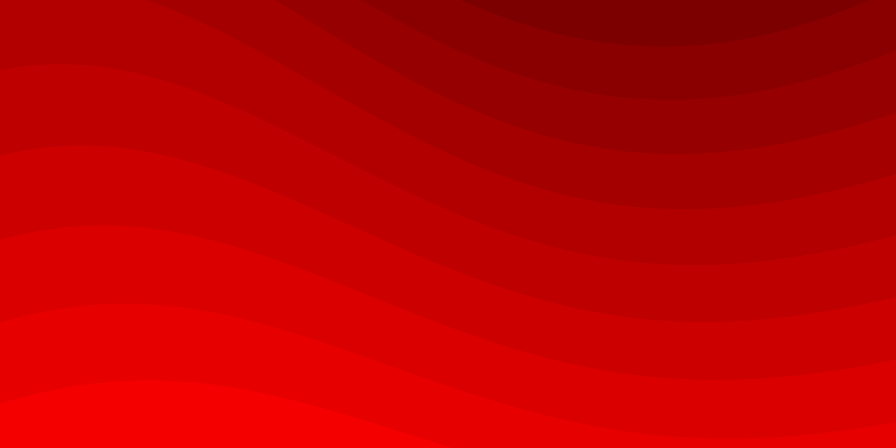
Give the GLSL for this background, as a WebGL 1 fragment shader.

```glsl
precision highp float;

uniform vec2 u_resolution;

const int EDGE_COUNT = 9;

// Red level of the darkest band and the gain per band
const float DARKEST_RED = 0.49;
const float RED_STEP = 0.052;

// Per-edge values: constant, linear and quadratic terms in the edge index
const vec3 TROUGH_X = vec3(1.48, 0.0125, 0.0012);
const vec3 TROUGH_DEPTH = vec3(0.104, 0.118, 0.001);
const vec3 AMPLITUDE = vec3(0.362, -0.04, 0.0014);
const vec3 FREQUENCY = vec3(1.70, 0.042, 0.0);

// Phase bend that makes the crest narrower than the trough
const float SKEW = -0.25;

float quadratic(vec3 terms, float i) {
  return dot(terms, vec3(1.0, i, i * i));
}

// Depth below the top of the canvas, in canvas heights
float edgeDepth(float x, float i) {
  float dx = x - quadratic(TROUGH_X, i);
  float skew = SKEW * smoothstep(-1.0, 3.0, i);
  float phase = dx * (quadratic(FREQUENCY, i) + skew * dx);
  return quadratic(TROUGH_DEPTH, i) - quadratic(AMPLITUDE, i) * (1.0 - cos(phase));
}

void main() {
  vec2 p = gl_FragCoord.xy / u_resolution.y;
  float depth = 1.0 - p.y;
  float softness = 0.6 / u_resolution.y;

  // Each wave edge crossed on the way down brightens the red
  float red = DARKEST_RED;
  for (int k = 0; k < EDGE_COUNT; k++) {
    float edge = edgeDepth(p.x, float(k));
    red += RED_STEP * smoothstep(-softness, softness, depth - edge);
  }

  gl_FragColor = vec4(red, 0.0, 0.0, 1.0);
}
```
